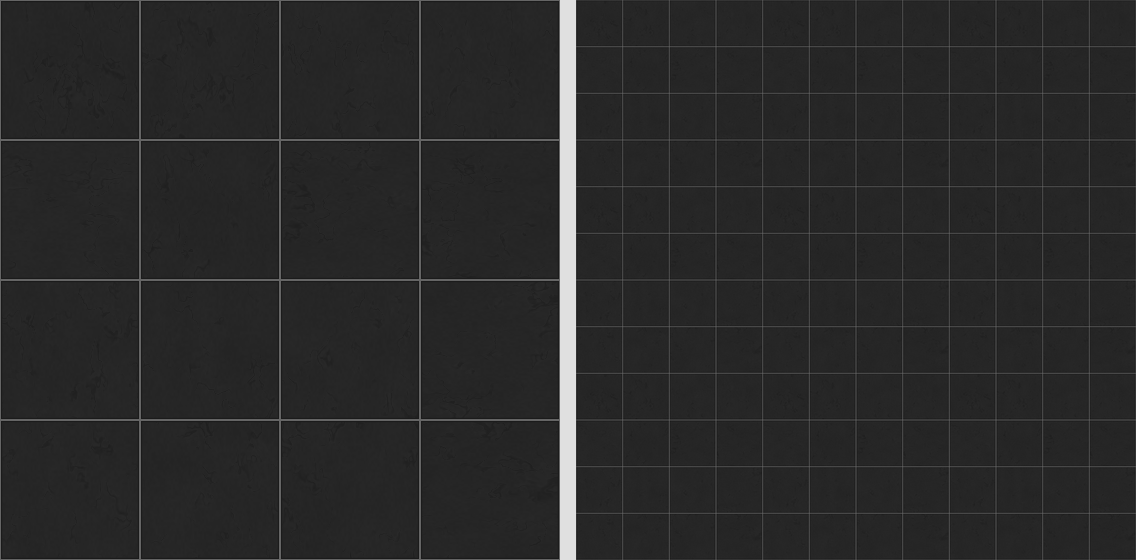
Left, the tile; right, the same tile 3 across and 3 down.
Reproduce this texture procedurally as a Shadertoy shader.

```glsl
// Four by four dark slate tiles with faint curled veins and thin pale joints.
const float TILES = 4.0;
const float JOINT_HALF_WIDTH = 0.0007;
const float RIM_HALF_WIDTH = 0.0039;
const vec3 STONE_COLOR = vec3(0.148);
const vec3 RIM_COLOR = vec3(0.105);
const vec3 JOINT_COLOR = vec3(0.85);
const float CLOUD_SCALE = 5.0;
const float VEIN_SCALE = 9.0;
const float GRAIN_SCALE = 60.0;
const float CLOUD_DEPTH = 0.014;
const float VEIN_DEPTH = 0.020;
const float GRAIN_DEPTH = 0.010;
const float TILE_DEPTH = 0.003;

float hash(vec2 p) {
    vec3 q = fract(vec3(p.xyx) * 0.1031);
    q += dot(q, q.yzx + 33.33);
    return fract((q.x + q.y) * q.z);
}

float noise(vec2 p) {
    vec2 cell = floor(p);
    vec2 f = fract(p);
    f = f * f * (3.0 - 2.0 * f);
    float low = mix(hash(cell), hash(cell + vec2(1, 0)), f.x);
    float high = mix(hash(cell + vec2(0, 1)), hash(cell + vec2(1, 1)), f.x);
    return mix(low, high, f.y);
}

float fbm(vec2 p) {
    float sum = 0.0;
    float weight = 0.5;
    for (int i = 0; i < 4; i++) {
        sum += weight * noise(p);
        p = mat2(1.6, 1.2, -1.2, 1.6) * p + 7.3;
        weight *= 0.5;
    }
    return sum / 0.9375;
}

// Share of a pixel covered by a band centred on the joint.
vec2 bandCoverage(vec2 dist, float halfWidth, vec2 pixel) {
    vec2 near = max(dist - 0.5 * pixel, vec2(-halfWidth));
    vec2 far = min(dist + 0.5 * pixel, vec2(halfWidth));
    return clamp((far - near) / pixel, 0.0, 1.0);
}

float gridCoverage(vec2 dist, float halfWidth, vec2 pixel) {
    vec2 band = bandCoverage(dist, halfWidth, pixel);
    return max(band.x, band.y);
}

// Brightness offset of the stone; each tile has its own seed and grain direction.
float stoneRelief(vec2 local, vec2 tile) {
    float seed = hash(tile + 3.7);
    vec2 p = hash(tile + 11.3) < 0.5 ? local : local.yx;
    p = p * vec2(0.8, 1.2) + 20.0 * tile + 5.0 * seed;

    float cloud = fbm(p * CLOUD_SCALE) - 0.5;
    vec2 warp = vec2(fbm(p * 6.0 + 2.1), fbm(p * 6.0 + 31.7)) - 0.5;
    vec2 curled = p * VEIN_SCALE + 3.0 * warp;
    float ridge = abs(noise(curled) + 0.35 * noise(curled * 2.7) - 0.67);
    float patches = smoothstep(0.42, 0.68, fbm(p * 7.0 + 53.0));
    float vein = (1.0 - smoothstep(0.0, 0.07, ridge)) * patches;
    float glint = (1.0 - smoothstep(0.0, 0.05, abs(ridge - 0.10))) * patches;
    float grain = noise(p * GRAIN_SCALE) - 0.5;

    return CLOUD_DEPTH * cloud + GRAIN_DEPTH * grain
         + VEIN_DEPTH * (0.35 * glint - vein) + TILE_DEPTH * (seed - 0.5);
}

void mainImage(out vec4 fragColor, in vec2 fragCoord) {
    vec2 uv = fragCoord / iResolution.xy;
    vec2 pixel = 1.0 / iResolution.xy;
    vec2 tile = mod(floor(uv * TILES), TILES);
    vec2 local = fract(uv * TILES);
    vec2 jointDist = min(local, 1.0 - local) / TILES;

    // Stone, darkened rim, then the joint.
    vec3 color = STONE_COLOR + stoneRelief(local, tile);
    color = mix(color, RIM_COLOR, gridCoverage(jointDist, RIM_HALF_WIDTH, pixel));
    color = mix(color, JOINT_COLOR, gridCoverage(jointDist, JOINT_HALF_WIDTH, pixel));
    fragColor = vec4(color, 1.0);
}
```
